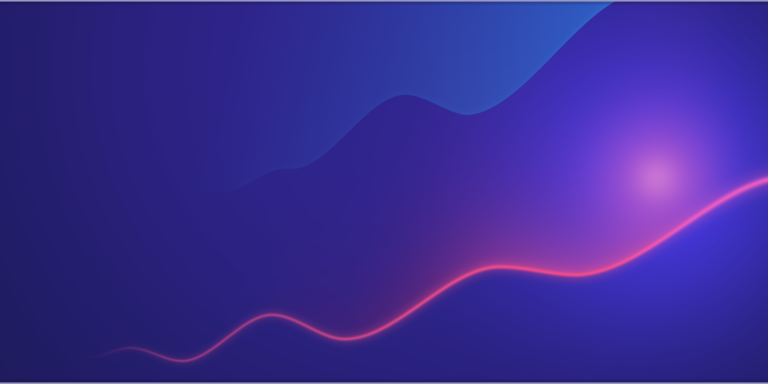
Reproduce this background procedurally as a Shadertoy shader.

```glsl
// Indigo backdrop with a teal wave above, a glowing pink ribbon below and a
// violet light at the right. Both curves are sums of smooth rises; the colour
// comes from radial falloffs and washes measured from those curves.

const vec3 INDIGO = vec3(0.18, 0.14, 0.545);
const vec3 NIGHT = vec3(0.115, 0.105, 0.36);
const vec3 TEAL = vec3(0.18, 0.40, 0.80);
const vec3 BLUE_LIGHT = vec3(0.275, 0.22, 0.89);
const vec3 ORCHID = vec3(0.70, 0.34, 0.82);
const vec3 CORE = vec3(0.80, 0.47, 0.83);
const vec3 WASH_RED = vec3(0.60, 0.14, 0.36);
const vec3 WASH_PINK = vec3(0.76, 0.29, 0.66);
const vec3 RIBBON_ROSE = vec3(0.95, 0.30, 0.54);
const vec3 RIBBON_PINK = vec3(0.93, 0.36, 0.76);
const vec3 BORDER = vec3(0.60, 0.60, 0.77);
const vec2 LIGHT_POS = vec2(1.711, 0.536);

// Smooth change of height between two positions
float rise(float x, float start, float end, float height) {
    return height * smoothstep(start, end, x);
}

float ribbonHeight(float x) {
    return 0.070
        + rise(x, 0.234, 0.339, 0.024) + rise(x, 0.339, 0.474, -0.034)
        + rise(x, 0.474, 0.708, 0.120) + rise(x, 0.708, 0.898, -0.063)
        + rise(x, 0.898, 1.302, 0.188) + rise(x, 1.302, 1.505, -0.021)
        + rise(x, 1.495, 2.060, 0.256);
}

float waveHeight(float x) {
    return 0.50
        + rise(x, 0.580, 0.740, 0.060) + rise(x, 0.760, 1.055, 0.193)
        + rise(x, 1.055, 1.224, -0.053) + rise(x, 1.210, 1.680, 0.320);
}

float gaussian(float d, float width) {
    return exp(-d * d / (width * width));
}

// Soft coverage of the side where d is positive
float cover(float d, float pixel) {
    return smoothstep(-pixel, pixel, d);
}

// Dark indigo falloff with faint concentric steps
vec3 backdrop(vec2 p) {
    float r = length(p - vec2(1.05, 0.82));
    float rings = (floor(r / 0.135) + 0.5) * 0.135;
    return mix(INDIGO, NIGHT, smoothstep(0.30, 1.50, mix(r, rings, 0.18)));
}

// Teal sheet above the wave, fading out to the left
vec3 addWave(vec3 col, vec2 p, float pixel) {
    float d = p.y - waveHeight(p.x);
    float along = clamp(p.x - 0.55 - 0.25 * (p.y - 0.85), 0.0, 1.0);
    float strength = 0.88 * pow(along, 1.4);
    float rim = 0.12 * along * gaussian(d, 0.012);
    return mix(col, TEAL, cover(d, pixel) * (strength + rim));
}

// Warm wash and orchid light, both resting on top of the ribbon
vec3 addWarmth(vec3 col, vec2 p, float d, float r, float pixel) {
    float above = cover(d, pixel);
    float height = max(d, 0.0);
    float along = smoothstep(0.55, 1.60, p.x);
    float fade = 1.0 - smoothstep(1.66, 1.94, p.x);
    vec3 tint = mix(WASH_RED, WASH_PINK, smoothstep(0.9, 1.55, p.x));
    col = mix(col, tint, above * fade * 0.80 * along * exp(-height * 6.5));
    col = mix(col, ORCHID, above * 0.85 * gaussian(r, 0.155));
    return mix(col, CORE, above * 0.85 * gaussian(r, 0.055));
}

// Bright line with a halo, growing from left to right
vec3 addRibbon(vec3 col, float x, float d) {
    float growth = smoothstep(0.2, 1.5, x);
    float alpha = smoothstep(0.20, 0.50, x) * mix(0.35, 0.95, growth);
    float width = mix(0.0035, 0.0055, growth) + 0.003 * smoothstep(1.6, 2.0, x);
    vec3 tint = mix(RIBBON_ROSE, RIBBON_PINK, smoothstep(1.50, 1.85, x));
    col = mix(col, tint, 0.30 * alpha * gaussian(d, width * 3.5));
    return mix(col, tint, alpha * gaussian(d, width));
}

// Thin pale border at the top and bottom, with a dark inner edge
vec3 addBorder(vec3 col, float y, float pixel) {
    float edge = min(y, 1.0 - y);
    float shade = 1.0 - smoothstep(0.007, 0.016, edge);
    col *= 1.0 - 0.14 * shade;
    return mix(BORDER, col, cover(edge - 0.004, 0.5 * pixel));
}

void mainImage(out vec4 fragColor, in vec2 fragCoord) {
    float pixel = 1.0 / iResolution.y;
    vec2 p = fragCoord / iResolution.xy * vec2(2.0, 1.0);

    // Distance to the ribbon, corrected for its slope
    float h = 0.002;
    float slope = (ribbonHeight(p.x + h) - ribbonHeight(p.x - h)) / (2.0 * h);
    float d = (p.y - ribbonHeight(p.x)) * inversesqrt(1.0 + slope * slope);
    float r = length(p - LIGHT_POS);

    vec3 col = backdrop(p);
    float beneathWave = 1.0 - 0.8 * cover(p.y - waveHeight(p.x), pixel);
    col = mix(col, BLUE_LIGHT, beneathWave * gaussian(r, 0.41));
    col = addWave(col, p, pixel);
    col = addWarmth(col, p, d, r, pixel);
    col = addRibbon(col, p.x, d);
    col = addBorder(col, p.y, pixel);
    fragColor = vec4(col, 1.0);
}
```
